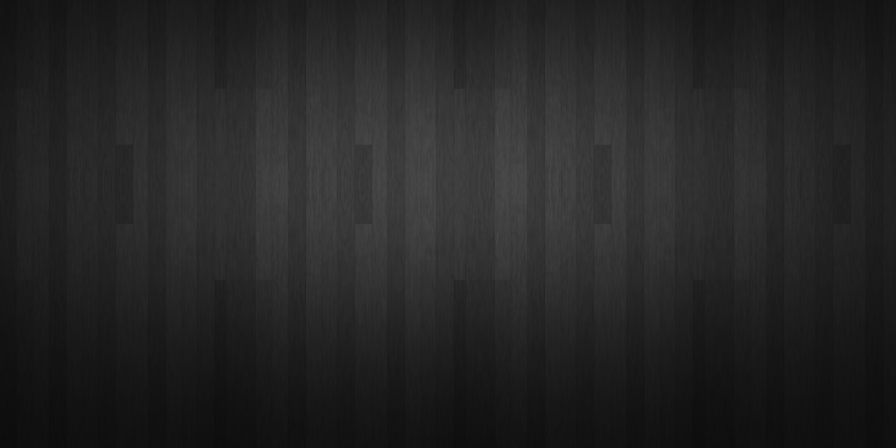
Give the GLSL for this texture, as a Shadertoy shader.

```glsl
const vec2 GRID = vec2(768.0, 384.0);      // design units across the canvas
const float TILE = 205.0;                  // width of one repeat of the floor
const float TILE_START = 57.0;
const float MIRROR_Y = 226.0;              // boards mirror about this height
const vec2 GLOW_CENTRE = vec2(0.5, 0.61);
const vec2 GLOW_RADIUS = vec2(0.5, 0.4);
const float SHADOW_LEVEL = 0.05;
const float GLOW_LEVEL = 0.208;
const float RING_STRENGTH = 0.085;
const float FIBRE_STRENGTH = 0.12;
const float SEAM_STRENGTH = 0.07;
const float SEAM_SHARPNESS = 1.6;
const int PLANK_COUNT = 14;
const int KNOT_COUNT = 4;

// Left edge in the tile, distance of the end joint from the mirror line
const vec2 PLANKS[PLANK_COUNT] = vec2[](
    vec2(0, 300), vec2(14, 300), vec2(27, 300), vec2(42, 34), vec2(57, 300),
    vec2(70, 300), vec2(85, 300), vec2(99, 65), vec2(112, 300), vec2(127, 82),
    vec2(137, 82), vec2(162, 82), vec2(176, 17), vec2(190, 300));

// Tone inside and outside the joint
const vec2 TONES[PLANK_COUNT] = vec2[](
    vec2(1.04), vec2(1.02), vec2(0.95), vec2(0.88, 1.05), vec2(1.04),
    vec2(0.92), vec2(1.04), vec2(1.04, 1.0), vec2(0.93), vec2(0.95, 0.8),
    vec2(0.91, 0.88), vec2(1.06, 0.98), vec2(1.07, 1.03), vec2(0.91));

// Position across the tile, half width, half length
const vec3 KNOTS[KNOT_COUNT] = vec3[](
    vec3(8, 8, 38), vec3(34, 8, 85), vec3(49, 7, 32), vec3(154, 10, 75));

vec2 hashGradient(vec2 cell) {
    vec2 h = fract(sin(vec2(dot(cell, vec2(127.1, 311.7)),
                            dot(cell, vec2(269.5, 183.3)))) * 43758.5);
    return h * 2.0 - 1.0;
}

float gradientNoise(vec2 p) {
    vec2 i = floor(p), f = fract(p);
    vec2 u = f * f * f * (f * (f * 6.0 - 15.0) + 10.0);
    vec2 e = vec2(0, 1);
    float low = mix(dot(hashGradient(i), f),
                    dot(hashGradient(i + e.yx), f - e.yx), u.x);
    float high = mix(dot(hashGradient(i + e.xy), f - e.xy),
                     dot(hashGradient(i + e.yy), f - e.yy), u.x);
    return mix(low, high, u.y);
}

// Thin dark growth lines, bent into pointed ovals around the knots
float growthRings(vec2 p, float plankId) {
    float warp = gradientNoise(vec2(p.x * 0.08 + plankId * 7.3, p.y * 0.03))
               + 0.35 * gradientNoise(vec2(p.x * 0.2 + plankId * 3.1, p.y * 0.09));
    float field = p.x * 0.45 + warp * 9.0;
    float strength = 0.5 + 0.6 * gradientNoise(p * vec2(0.09, 0.03) + plankId);
    for (int k = 0; k < KNOT_COUNT; k++) {
        vec3 knot = KNOTS[k];
        float dx = p.x - knot.x;
        float weight = (1.0 - smoothstep(knot.y * 0.75, knot.y, abs(dx)))
                     * (1.0 - smoothstep(knot.z * 0.6, knot.z, p.y));
        float oval = abs(dx) * 0.6 + length(vec2(dx * 0.6, (p.y - 3.0) * 0.17))
                   + warp * 5.0;
        field = mix(field, oval, weight);
        strength = mix(strength, 0.9, weight) * (1.0 - 3.2 * weight * (1.0 - weight));
    }
    float crest = 0.5 + 0.5 * sin(field * 1.6);
    return (0.375 - crest * crest) * strength;
}

void mainImage(out vec4 fragColor, in vec2 fragCoord) {
    vec2 uv = fragCoord / iResolution.xy;
    vec2 p = uv * GRID;
    float aa = 0.7 * GRID.y / iResolution.y;
    float x = mod(p.x - TILE_START, TILE);
    float v = abs(p.y - MIRROR_Y);

    // Plank tones and seams
    float tone = TONES[PLANK_COUNT - 1].x;
    float plankId = 0.0;
    float seam = exp(-SEAM_SHARPNESS * (TILE - x) * (TILE - x));
    for (int i = 0; i < PLANK_COUNT; i++) {
        float dx = x - PLANKS[i].x;
        float dv = v - PLANKS[i].y;
        float boardTone = mix(TONES[i].x, TONES[i].y, smoothstep(-aa, aa, dv));
        tone = mix(tone, boardTone, smoothstep(-aa, aa, dx));
        plankId = mix(plankId, float(i), step(0.0, dx));
        float seamDepth = 0.4 + 0.6 * fract(float(i) * 0.618);
        seam = max(seam, seamDepth * exp(-SEAM_SHARPNESS * dx * dx));
    }

    // Wood grain
    float rings = growthRings(vec2(x, v), plankId);
    float fibre = gradientNoise(vec2(x * 0.5, v * 0.05 + plankId * 5.1))
                + 0.7 * gradientNoise(vec2(x * 0.6, v * 0.2 + plankId * 3.7));
    float wood = tone * (1.0 + RING_STRENGTH * rings + FIBRE_STRENGTH * fibre)
               * (1.0 - SEAM_STRENGTH * seam);

    // Soft pool of light
    vec2 d = (uv - GLOW_CENTRE) / GLOW_RADIUS;
    float light = SHADOW_LEVEL + GLOW_LEVEL * exp(-dot(d, d));

    fragColor = vec4(vec3(light * wood), 1.0);
}
```
